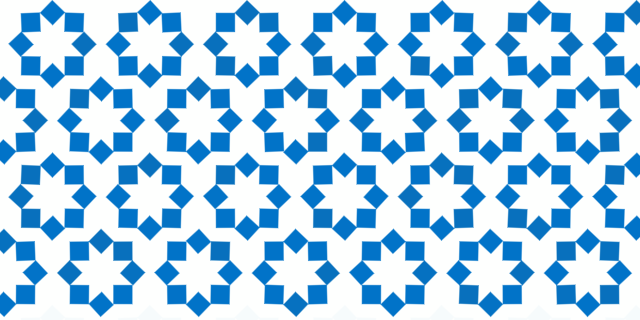
This pattern is drawn by a Shadertoy shader. Its source:

```glsl
// Staggered rows of eight-square blue rings, each enclosing a white star.

float hash(vec3 p) {
    p = fract(p * vec3(0.1031, 0.1030, 0.0973) + 0.37);
    p += dot(p, p.yzx + 33.33);
    return fract((p.x + p.y) * p.z);
}

mat2 rotation(float angle) {
    float c = cos(angle), s = sin(angle);
    return mat2(c, -s, s, c);
}

float squareDistance(vec2 p, float halfSide) {
    vec2 d = abs(p) - halfSide;
    return length(max(d, 0.0)) + min(max(d.x, d.y), 0.0);
}

// Paints one ring; the star id varies the tilt and tint of its squares.
vec3 paintRing(vec3 color, vec2 p, vec2 id, float opacity, float blur) {
    for (int k = 0; k < 8; k++) {
        float angle = float(k) * 0.785398;
        bool diagonal = k % 2 == 1;
        float radius = diagonal ? 0.0960 : 0.0984;
        float halfSide = diagonal ? 0.0298 : 0.0277;

        float tilt = (hash(vec3(id, float(k))) - 0.5) * 0.09;
        float shade = hash(vec3(id + 17.0, float(k)));
        vec2 local = p - radius * vec2(cos(angle), sin(angle));
        float d = squareDistance(rotation(angle + 0.785398 + tilt) * local, halfSide);

        vec3 blue = mix(vec3(0.005, 0.45, 0.785), vec3(0.03, 0.44, 0.74),
                        smoothstep(0.55, 0.85, shade));
        color = mix(color, blue, opacity * (1.0 - smoothstep(-blur, blur, d)));
    }
    return color;
}

void mainImage(out vec4 fragColor, in vec2 fragCoord) {
    // Height is one unit; y runs down from the top edge.
    vec2 uv = fragCoord / iResolution.y;
    uv.y = 1.0 - uv.y;
    float blur = max(0.8 / iResolution.y, 0.0028);
    vec3 color = vec3(0.995, 1.0, 0.995);

    // Four full rows, then a nearly faded fifth at the bottom edge.
    for (int row = 0; row < 5; row++) {
        float spacing = 0.3042;
        float shift = 0.164 - (row % 2 == 1 ? 0.5 * spacing : 0.0);
        float column = round((uv.x - shift) / spacing);
        vec2 center = vec2(shift + column * spacing, 0.138 + float(row) * 0.2382);
        vec2 p = uv - center;
        if (length(p) < 0.15) {
            float opacity = row == 4 ? 0.03 : 1.0;
            color = paintRing(color, p, vec2(column + 3.0, float(row)), opacity, blur);
        }
    }
    fragColor = vec4(color, 1.0);
}
```
